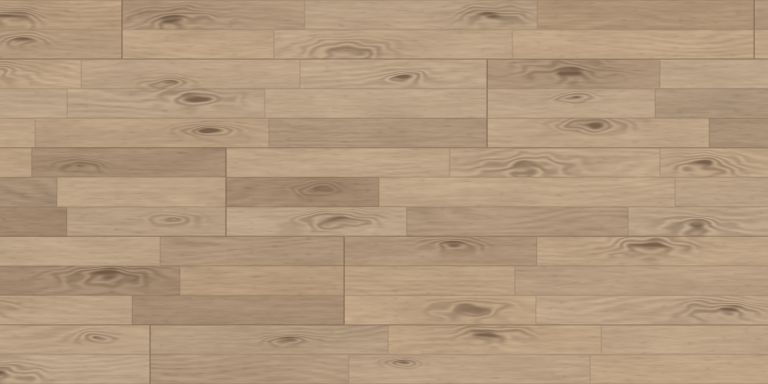
Reproduce this texture procedurally as a Shadertoy shader.

```glsl
// Oak strip flooring: thirteen rows, grouped by three into long boards that share
// a butt joint; each row of a board is cut into three strips of varied tone.
// Grain, growth lines and knots come from stretched gradient noise.

#define ROWS 13.0          // strips down the canvas; one strip height is the unit
#define BOARD_LENGTH 21.4  // in strip heights
#define SEAM_HALF 0.018    // half width of a joint
#define KNOT_CHANCE 0.46
#define FIBRE 0.22         // strength of fine grain
#define FIGURE 0.10        // strength of growth lines
#define DARK_OAK vec3(0.585, 0.490, 0.400)
#define LIGHT_OAK vec3(0.755, 0.655, 0.540)
#define KNOT_BROWN vec3(0.40, 0.315, 0.245)
#define SEAM_BROWN vec3(0.46, 0.37, 0.285)

// Butt joint position for each group of rows, from the top
const float boardStart[5] = float[5](4.13, 16.49, 7.65, 11.65, 5.08);

float hash(vec2 p) {
    vec3 q = fract(p.xyx * 0.1031);
    q += dot(q, q.yzx + 33.33);
    return fract((q.x + q.y) * q.z);
}

float cornerSlope(vec2 cell, vec2 offset) {
    float angle = 6.2832 * hash(cell);
    return dot(vec2(cos(angle), sin(angle)), offset);
}

// Gradient noise, roughly -0.7 to 0.7
float noise(vec2 p) {
    vec2 i = floor(p), f = fract(p);
    vec2 u = f * f * f * (f * (f * 6.0 - 15.0) + 10.0);
    vec2 e = vec2(1.0, 0.0);
    return mix(mix(cornerSlope(i, f), cornerSlope(i + e.xy, f - e.xy), u.x),
               mix(cornerSlope(i + e.yx, f - e.yx), cornerSlope(i + e.xx, f - e.xx), u.x), u.y);
}

float seam(float dist, float pixel) {
    return 1.0 - smoothstep(SEAM_HALF, SEAM_HALF + pixel, dist);
}

vec3 oakFloor(vec2 p, float pixel) {
    // Locate the row, the board and the strip within it
    float row = clamp(floor(p.y), 0.0, ROWS - 1.0);
    float group = floor((row + 1.0) / 3.0);
    float x = p.x - boardStart[int(group)];
    float board = floor(x / BOARD_LENGTH);
    x -= board * BOARD_LENGTH;
    vec2 boardId = vec2(row + 7.0, board + 11.0);
    float cutA = BOARD_LENGTH * mix(0.24, 0.39, hash(boardId));
    float cutB = BOARD_LENGTH * mix(0.61, 0.76, hash(boardId + 31.0));
    float strip = step(cutA, x) + step(cutB, x);
    float left = strip < 0.5 ? 0.0 : (strip < 1.5 ? cutA : cutB);
    float right = strip < 0.5 ? cutA : (strip < 1.5 ? cutB : BOARD_LENGTH);
    vec2 id = vec2(row + 3.0, board * 3.0 + strip + 19.0);
    vec2 local = vec2(x, p.y - row);
    vec2 q = local + 90.0 * vec2(hash(id + 5.0), hash(id + 9.0));

    // One possible knot per strip, stretched along the grain
    vec2 knot = vec2(mix(left + 1.5, right - 1.5, hash(id + 43.0)),
                     mix(0.2, 0.8, hash(id + 47.0)));
    float knotSize = mix(0.4, 1.1, hash(id + 53.0));
    vec2 away = (local - knot) / (knotSize * vec2(1.5, 0.42));
    float r = length(away) + 0.5 * noise(q * vec2(1.3, 3.5));
    float hasKnot = step(hash(id + 61.0), KNOT_CHANCE);
    float swirl = hasKnot * exp(-r * r);

    // Growth lines bend around the knot
    float field = 4.0 * local.y + 3.2 * noise(q * vec2(0.22, 0.9)) + 3.0 * swirl;
    float lines = sin(6.2832 * field + 1.5 * noise(q * vec2(1.5, 5.0)));
    float figured = smoothstep(-0.1, 0.4, noise(q * vec2(0.13, 0.4) + 17.0));

    // Fibres, soft mottling and short pores
    float fibre = noise(q * vec2(0.7, 9.0)) + 0.8 * noise(q * vec2(2.2, 17.0));
    float mottle = noise(q * vec2(0.35, 1.6) + 40.0);
    float pores = smoothstep(0.22, 0.5, noise(q * vec2(2.6, 12.0) + 70.0));

    // Most strips are pale, a few are markedly darker
    float pick = hash(id + 71.0);
    float tone = 0.90 - 0.75 * pick * pick * pick;
    tone += FIBRE * fibre + 0.22 * mottle - 0.16 * pores;
    tone += lines * FIGURE * (0.25 + figured);
    vec3 color = mix(DARK_OAK, LIGHT_OAK, tone);
    color += vec3(0.008, 0.0, -0.008) * (2.0 * hash(id + 83.0) - 1.0);

    // Knot: dark heart with ringed, fading stain
    float stain = swirl * (0.24 - 0.22 * lines);
    stain += 0.5 * hasKnot * (1.0 - smoothstep(0.0, 0.45, r));
    color = mix(color, KNOT_BROWN, clamp(stain, 0.0, 0.8));

    // Joints: faint between strips, stronger around whole boards
    float edgeY = min(local.y, 1.0 - local.y);
    float edgeX = min(x - left, right - x);
    float endX = min(x, BOARD_LENGTH - x);
    float nearestRow = floor(p.y + 0.5);
    float boardSide = 1.0 - step(0.5, mod(nearestRow + 1.0, 3.0));
    float joint = seam(edgeY, pixel) * mix(0.22, 0.42, boardSide);
    joint = max(joint, 0.18 * seam(edgeX, pixel));
    joint = max(joint, 0.55 * seam(endX, pixel));
    return mix(color, SEAM_BROWN, joint);
}

void mainImage(out vec4 fragColor, in vec2 fragCoord) {
    float pixel = ROWS / iResolution.y;
    vec3 sum = vec3(0.0);
    // Four samples per pixel smooth every edge
    for (int i = 0; i < 4; i++) {
        vec2 shift = vec2(float(i % 2), float(i / 2)) * 0.5 - 0.25;
        vec2 uv = (fragCoord + shift) / iResolution.xy;
        sum += oakFloor(vec2(uv.x * 2.0, 1.0 - uv.y) * ROWS, 0.5 * pixel);
    }
    fragColor = vec4(sum * 0.25, 1.0);
}
```
